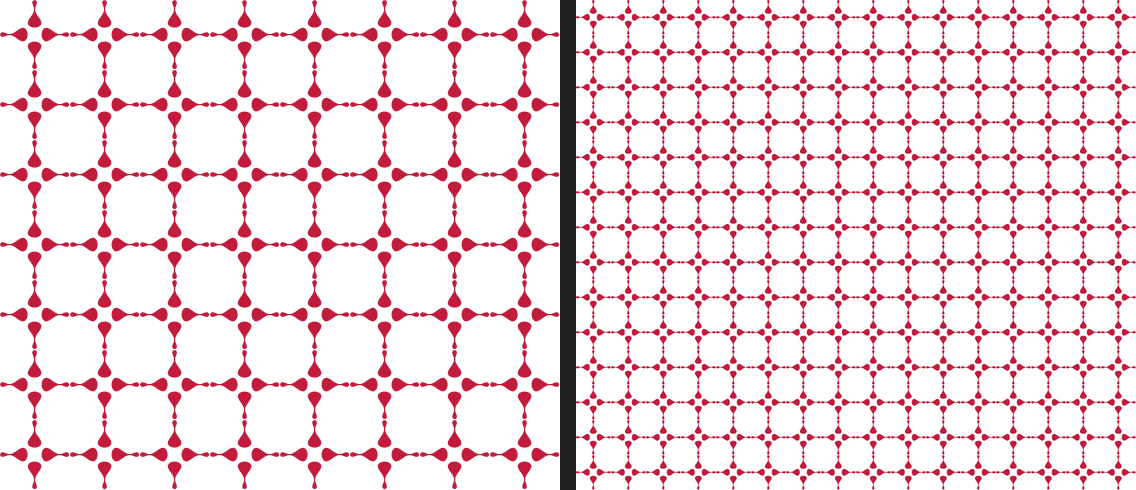
Left, the tile; right, the same tile 2 across and 2 down.
Write a WebGL 1 fragment shader that draws this pattern.

```glsl
precision highp float;
// Square lattice of crimson drops: four teardrops point away from every node.

uniform vec2 u_resolution;

const vec2 REPEATS = vec2(8.0, 7.0);
const vec2 NODE = vec2(0.494, 0.506);
const vec3 PAPER = vec3(1.0);
const vec3 CRIMSON = vec3(0.76, 0.11, 0.24);
const int SAMPLES = 5;

// Half-width of an ellipse at a signed offset from its centre
float ellipseWidth(float offset, float halfLength, float halfWidth) {
  float k = offset / halfLength;
  return halfWidth * sqrt(max(1.0 - k * k, 0.0));
}

// Half-width of a drop at distance t from its node, in cell units
float dropWidth(float t) {
  const float HEAD = 0.165;
  const float NECK = 0.365;
  const float BULB = 0.459;
  const float HEAD_WIDTH = 0.097;
  const float NECK_WIDTH = 0.008;
  const float BULB_WIDTH = 0.033;

  if (t < HEAD) return ellipseWidth(t - HEAD, 0.065, HEAD_WIDTH);
  if (t < NECK) {
    float taper = pow(1.0 - smoothstep(HEAD, NECK, t), 1.2);
    return mix(NECK_WIDTH, HEAD_WIDTH, taper);
  }
  if (t < BULB) return mix(NECK_WIDTH, BULB_WIDTH, smoothstep(NECK, BULB, t));
  return ellipseWidth(t - BULB, BULB_WIDTH, BULB_WIDTH);
}

// 1 inside a drop, 0 outside; folding maps all four drops onto one
float insideDrop(vec2 uv) {
  vec2 q = abs(fract(uv * REPEATS - NODE + 0.5) - 0.5);
  float along = max(q.x, q.y);
  float across = min(q.x, q.y);
  return across < dropWidth(along) ? 1.0 : 0.0;
}

// Share of the pixel covered by drops, from a regular grid of samples
float coverage(vec2 pixel, vec2 resolution) {
  float sum = 0.0;
  for (int j = 0; j < SAMPLES; j++) {
    for (int i = 0; i < SAMPLES; i++) {
      vec2 jitter = (vec2(float(i), float(j)) + 0.5) / float(SAMPLES) - 0.5;
      sum += insideDrop((pixel + jitter) / resolution);
    }
  }
  return sum / float(SAMPLES * SAMPLES);
}

void main() {
  float ink = coverage(gl_FragCoord.xy, u_resolution);
  gl_FragColor = vec4(mix(PAPER, CRIMSON, ink), 1.0);
}
```
